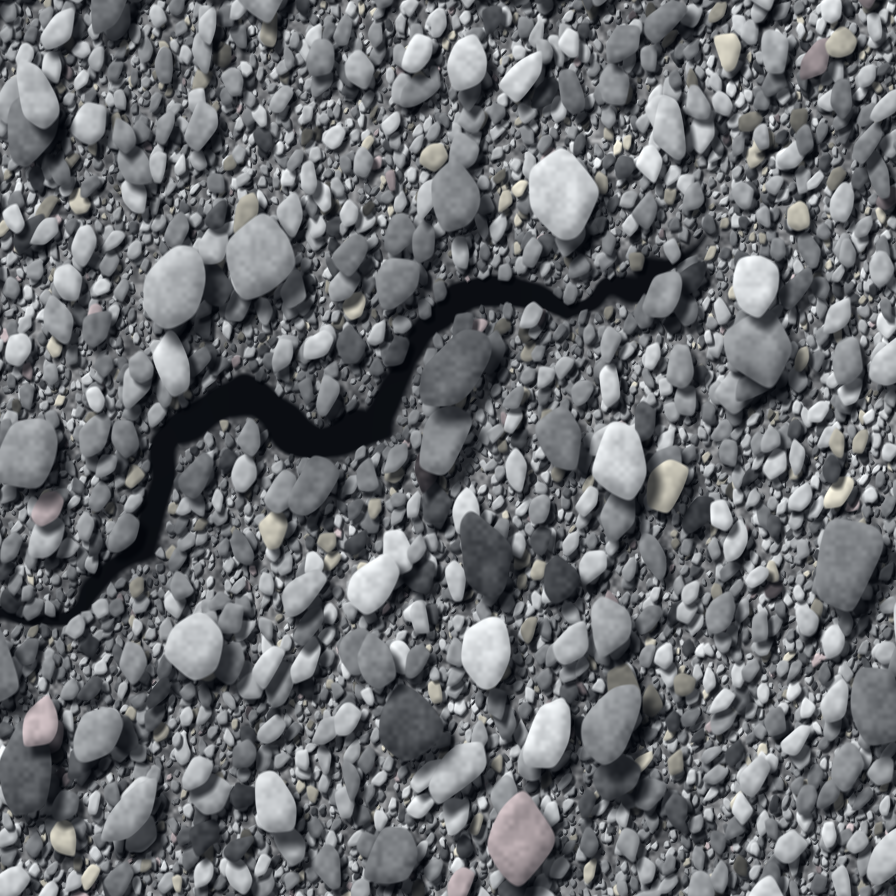
Give the GLSL for this texture, as a Shadertoy shader.

```glsl
// Weathered asphalt: angular grey stones in a dark binder, split by a ragged crack.
// Layers of scattered rounded polygons are painted from fine to coarse, each
// stone lit from the upper left and casting a shadow to the lower right.

#define LEAN 0.22                   // mean lean of the stones, radians
#define LEAN_SPREAD 1.1             // random variation of the lean
#define ROUNDNESS 10.0              // higher gives sharper corners
#define SOFTNESS 0.0014             // edge blur in canvas units
#define SHADOW_SHIFT vec2(0.36, -0.42)
#define SHADOW_DEPTH 0.68
#define LIGHT_DIR vec2(-0.6, 0.8)
#define CRACK_WIDTH 0.017
#define STONE_DARK 0.43
#define STONE_BRIGHT 0.84

const float TAU = 6.2831853;
const int SIDES = 7;
const int JOINTS = 13;
const vec2 crackPath[JOINTS] = vec2[JOINTS](
    vec2(-0.05, 0.30), vec2(0.08, 0.32), vec2(0.15, 0.40), vec2(0.19, 0.53),
    vec2(0.27, 0.56), vec2(0.36, 0.51), vec2(0.42, 0.53), vec2(0.46, 0.61),
    vec2(0.50, 0.66), vec2(0.57, 0.68), vec2(0.64, 0.65), vec2(0.73, 0.69),
    vec2(0.78, 0.74));

vec3 hash3(vec2 p) {
    vec3 q = fract(p.xyx * vec3(0.1031, 0.1030, 0.0973));
    q += dot(q, q.yxz + 33.33);
    return fract((q.xxy + q.yzz) * q.zyx);
}

float noise(vec2 p) {
    vec2 i = floor(p), f = fract(p);
    f = f * f * (3.0 - 2.0 * f);
    float low = mix(hash3(i).x, hash3(i + vec2(1, 0)).x, f.x);
    float high = mix(hash3(i + vec2(0, 1)).x, hash3(i + vec2(1, 1)).x, f.x);
    return mix(low, high, f.y);
}

// Signed distance to the crack, negative inside
float crackDistance(vec2 uv) {
    vec2 p = uv + 0.03 * (vec2(noise(uv * 28.0), noise(uv * 28.0 + 50.0)) - 0.5);
    float d = 1.0;
    for (int i = 0; i < JOINTS - 1; i++) {
        vec2 a = crackPath[i], b = crackPath[i + 1] - a;
        float t = clamp(dot(p - a, b) / dot(b, b), 0.0, 1.0);
        d = min(d, length(p - a - b * t));
    }
    float taper = 1.0 - smoothstep(0.70, 0.80, uv.x);
    return d - CRACK_WIDTH * taper * (0.3 + 1.2 * noise(uv * 9.0 + 7.0));
}

// Rounded polygon: signed distance in x, outward normal in yz
vec3 stone(vec2 p, vec2 id) {
    float total = 0.0;
    vec2 normal = vec2(0.0);
    for (int i = 0; i < SIDES; i++) {
        vec3 h = hash3(id + float(i) * 17.3);
        float angle = (float(i) + 0.8 * h.x) * TAU / float(SIDES);
        vec2 side = vec2(cos(angle), sin(angle));
        float weight = exp(ROUNDNESS * (dot(p, side) - mix(0.68, 1.05, h.y)));
        total += weight;
        normal += weight * side;
    }
    return vec3(log(total) / ROUNDNESS, normal / total);
}

// Paints one layer of stones over the colour below
void scatter(inout vec3 colour, vec2 uv, float cells, float fill, float seed) {
    vec2 grid = uv * cells;
    for (int y = -1; y <= 1; y++)
    for (int x = -1; x <= 1; x++) {
        vec2 cell = floor(grid) + vec2(x, y);
        vec2 id = cell + seed;
        vec3 place = hash3(id), look = hash3(id + 71.7), kind = hash3(id + 143.1);
        vec2 centre = cell + 0.5 + 0.7 * (place.xy - 0.5);
        vec2 p = grid - centre;
        if (place.z > fill || dot(p, p) > 1.3) continue;
        float radius = mix(0.32, 0.57, look.x);
        if (crackDistance(centre / cells) < 0.4 * radius / cells) continue;

        float lean = LEAN + LEAN_SPREAD * (look.y - 0.5);
        mat2 axes = mat2(cos(lean), -sin(lean), sin(lean), cos(lean));
        vec2 size = radius * vec2(mix(0.65, 0.95, kind.y), 1.25);
        vec3 body = stone(p * axes / size, id);
        float shade = stone((p - SHADOW_SHIFT * radius) * axes / size, id).x;
        colour *= 1.0 - SHADOW_DEPTH * smoothstep(0.22, -0.18, shade);

        // Surface tone, lit rim and mineral tint
        float tone = mix(STONE_DARK, STONE_BRIGHT, look.z);
        tone *= kind.z < 0.1 ? 0.5 : 1.0;
        float rim = smoothstep(-0.5, 0.0, body.x);
        tone *= 1.0 + rim * (0.3 * dot(axes * body.yz, LIGHT_DIR) - 0.08);
        tone += 0.09 * (noise(uv * 170.0 + seed) - 0.5) + 0.1 * (noise(uv * 55.0) - 0.5);
        vec3 tint = kind.x > 0.985 ? vec3(1.05, 0.97, 0.98)
                  : kind.x > 0.9 ? vec3(1.02, 1.0, 0.92) : vec3(0.985, 1.0, 1.01);
        float blur = max(SOFTNESS, 0.7 / iResolution.y) * cells / radius;
        colour = mix(colour, tone * tint, smoothstep(blur, -blur, body.x));
    }
}

void mainImage(out vec4 fragColor, in vec2 fragCoord) {
    vec2 uv = fragCoord / iResolution.y;

    // Gritty binder with the open crack
    float grit = 0.5 * noise(uv * 210.0) + 0.3 * noise(uv * 95.0) + 0.2 * noise(uv * 30.0);
    vec3 colour = vec3(mix(0.16, 0.72, grit));
    float crack = crackDistance(uv);
    colour = mix(colour, vec3(0.06), smoothstep(0.004, -0.004, crack));

    // Stones from sand to coarse gravel
    scatter(colour, uv, 118.0, 0.65, 11.0);
    scatter(colour, uv, 70.0, 0.70, 237.0);
    scatter(colour, uv, 42.0, 0.65, 419.0);
    scatter(colour, uv, 24.0, 0.55, 631.0);
    scatter(colour, uv, 12.5, 0.30, 853.0);

    // Gloom beside the crack, uneven soiling and bluish shadows
    colour *= 1.0 - 0.28 * exp(-30.0 * max(crack, 0.0));
    colour *= 0.92 + 0.2 * noise(uv * 6.0 + 3.0);
    colour += vec3(0.0, 0.01, 0.03) * (1.0 - colour);
    fragColor = vec4(clamp(colour, 0.0, 1.0), 1.0);
}
```
